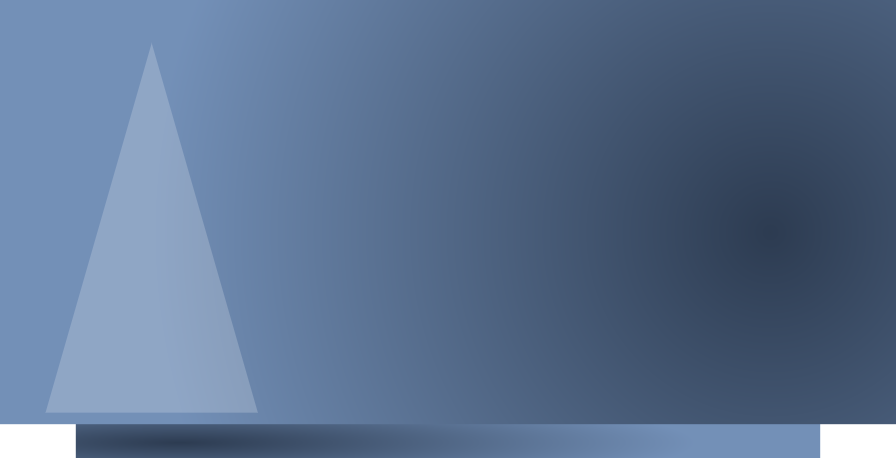
This background is drawn by a Shadertoy shader. Its source:

```glsl
// Slate-blue radial backdrop with a pale triangle, above a mirrored footer strip on white.
#define DARK_BLUE vec3(0.175, 0.233, 0.318)
#define LIGHT_BLUE vec3(0.450, 0.563, 0.718)
#define PAPER vec3(1.0)
#define PANEL_BOTTOM 0.0738
#define STRIP_HALF_WIDTH 0.4154
#define GLOW_CENTER vec2(0.860, 0.452)
#define GLOW_RADIUS vec2(0.690, 1.456)
#define TRIANGLE_APEX vec2(0.1693, 0.906)
#define TRIANGLE_HEIGHT 0.807
#define TRIANGLE_HALF_BASE 0.1185
#define TRIANGLE_OPACITY 0.2

// Coverage of a shape from its signed distance (negative inside).
float coverage(float dist, float pixel) {
    return clamp(0.5 - dist / pixel, 0.0, 1.0);
}

// Elliptical gradient in the unit square of its box.
vec3 radialGradient(vec2 boxPos) {
    float t = length((boxPos - GLOW_CENTER) / GLOW_RADIUS);
    return mix(DARK_BLUE, LIGHT_BLUE, min(t, 1.0));
}

// Isosceles triangle, apex at the origin, pointing up.
float triangleDistance(vec2 p, float halfBase, float height) {
    vec2 sideNormal = normalize(vec2(height, halfBase));
    float sides = dot(vec2(abs(p.x), p.y), sideNormal);
    return max(sides, -height - p.y);
}

void mainImage(out vec4 fragColor, in vec2 fragCoord) {
    vec2 uv = fragCoord / iResolution.xy;
    float aspect = iResolution.x / iResolution.y;
    float pixel = 1.0 / iResolution.y;

    // Footer strip: the panel gradient, mirrored and squeezed
    float stripX = uv.x - 0.5;
    vec2 stripPos = vec2(0.5 - 0.5 * stripX / STRIP_HALF_WIDTH, uv.y / PANEL_BOTTOM);
    float strip = coverage((abs(stripX) - STRIP_HALF_WIDTH) * aspect, pixel);
    vec3 footer = mix(PAPER, radialGradient(stripPos), strip);

    // Main panel
    vec2 panelPos = vec2(uv.x, (uv.y - PANEL_BOTTOM) / (1.0 - PANEL_BOTTOM));
    vec3 panel = radialGradient(panelPos);

    // Translucent triangle
    vec2 fromApex = (uv - TRIANGLE_APEX) * vec2(aspect, 1.0);
    float dist = triangleDistance(fromApex, TRIANGLE_HALF_BASE * aspect, TRIANGLE_HEIGHT);
    panel = mix(panel, vec3(1.0), TRIANGLE_OPACITY * coverage(dist, pixel));

    vec3 color = mix(footer, panel, coverage(PANEL_BOTTOM - uv.y, pixel));
    fragColor = vec4(color, 1.0);
}
```
